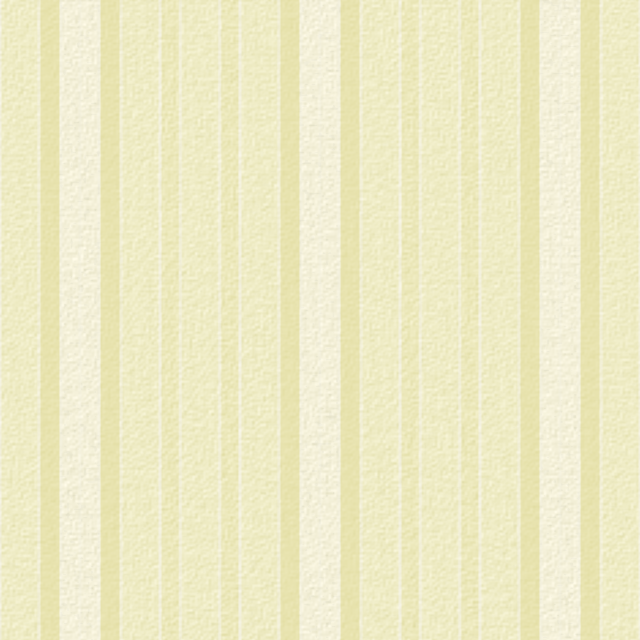
A Shadertoy shader for this pattern:

```glsl
// Vertical wallpaper stripes in pale straw and cream on a woven, embossed ground.
// Each repeat is mirrored about its cream band, so the bands and pale pinstripes
// depend only on the distance from that axis; value noise supplies the grain.

const float CELLS = 32.0;          // stripe modules across the canvas
const float PERIOD = 12.0;         // modules in one repeat (2.67 repeats across)
const float AXIS = 4.0;            // module at the centre of the first cream band
const float EDGE = 0.055;          // edge softness, in modules
const float PIN_HALF = 0.075;      // half width of a pinstripe, in modules
const float GRAIN_CELLS = 235.0;   // grain cells across the canvas
const float RELIEF = 0.050;        // strength of the embossed grain
const float WEAVE = 0.030;         // strength of the horizontal threads

const vec3 GROUND = vec3(0.936, 0.924, 0.772);
const vec3 CREAM = vec3(0.957, 0.942, 0.850);
const vec3 STRAW = vec3(0.909, 0.890, 0.685);
const vec3 PALE_STRAW = vec3(0.926, 0.911, 0.735);
const vec3 PIN = vec3(0.955, 0.945, 0.880);

float hash(vec2 p) {
    return fract(sin(dot(p, vec2(127.1, 311.7))) * 43758.5453);
}

float noise(vec2 p) {
    vec2 i = floor(p);
    vec2 f = fract(p);
    f = f * f * (3.0 - 2.0 * f);
    float low = mix(hash(i), hash(i + vec2(1.0, 0.0)), f.x);
    float high = mix(hash(i + vec2(0.0, 1.0)), hash(i + vec2(1.0, 1.0)), f.x);
    return mix(low, high, f.y);
}

// Soft coverage of the band between two distances
float band(float d, float from, float to, float soft) {
    return smoothstep(from - soft, from + soft, d)
         * (1.0 - smoothstep(to - soft, to + soft, d));
}

float pinstripe(float d, float at, float soft) {
    return 1.0 - smoothstep(PIN_HALF - soft, PIN_HALF + soft, abs(d - at));
}

void mainImage(out vec4 fragColor, in vec2 fragCoord) {
    vec2 uv = fragCoord / iResolution.y;
    float soft = max(EDGE, 0.75 * CELLS / iResolution.y);

    // Distance from the nearest mirror axis, in modules
    float d = abs(mod(uv.x * CELLS - AXIS + 0.5 * PERIOD, PERIOD) - 0.5 * PERIOD);

    // Bands
    float cream = 1.0 - smoothstep(1.02 - soft, 1.02 + soft, d);
    float straw = band(d, 1.02, 1.98, soft);
    float paleStraw = band(d, 4.06, 4.94, soft);
    vec3 color = mix(GROUND, CREAM, cream);
    color = mix(color, STRAW, straw);
    color = mix(color, PALE_STRAW, paleStraw);

    // Pinstripes, slightly uneven along their length
    float pins = 0.50 * pinstripe(d, 0.0, soft);
    pins = max(pins, 0.65 * pinstripe(d, 0.95, soft));
    pins = max(pins, 0.65 * pinstripe(d, 2.06, soft));
    pins = max(pins, 0.90 * pinstripe(d, 4.00, soft));
    pins = max(pins, 0.75 * pinstripe(d, 5.02, soft));
    pins *= 0.8 + 0.3 * noise(uv * vec2(CELLS, 150.0));
    color = mix(color, PIN, pins);

    // Embossed grain, calmer on the straw bands and pinstripes
    vec2 g = uv * GRAIN_CELLS;
    float relief = noise(g) - noise(g + vec2(0.8, -0.8));
    float weave = noise(uv * vec2(0.4, 1.1) * GRAIN_CELLS + 37.0) - 0.5;
    float calm = (1.0 - 0.45 * straw) * (1.0 - 0.4 * pins);
    vec3 tint = mix(vec3(0.70, 0.72, 1.45), vec3(0.85, 0.85, 1.20), cream);
    color += tint * calm * (RELIEF * relief + WEAVE * weave);

    // Sparse grey flecks in the hollows of the grain
    float fleck = smoothstep(0.72, 0.92, noise(g * vec2(0.8, 1.0) + 91.0));
    color -= fleck * calm * mix(0.010, 0.025, cream) * vec3(1.0, 0.9, 0.7);

    fragColor = vec4(clamp(color, 0.0, 1.0), 1.0);
}
```
